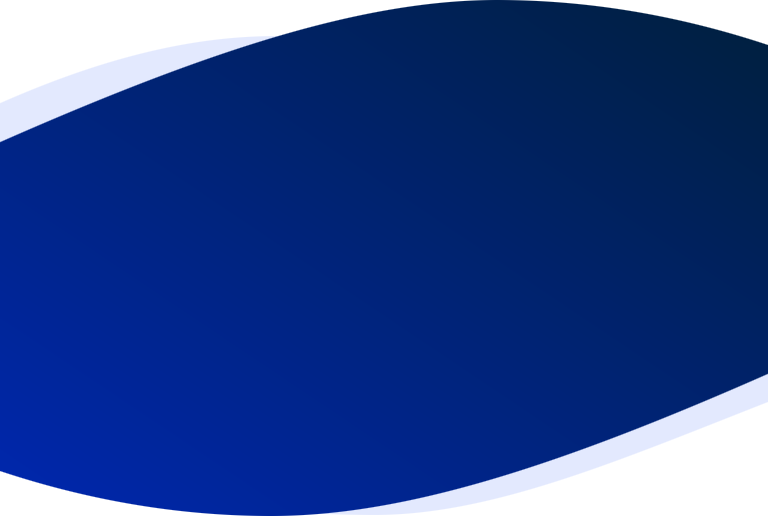
Write a Shadertoy shader that draws this background.

```glsl
// A broad blue lens shape with a diagonal gradient on white, over a pale lens.
// Each lens lies between two crested curves; the lower one is the same kind
// of curve turned by half a turn about the centre of the canvas.

const vec3 PAPER = vec3(1.0);
const vec3 PALE = vec3(0.89, 0.914, 0.996);
const vec3 BRIGHT_BLUE = vec3(0.0, 0.153, 0.69);
const vec3 DEEP_NAVY = vec3(0.0, 0.122, 0.235);

// Crest position of each curve, in canvas units
const vec2 BLUE_CREST = vec2(0.647, 1.0);
const vec2 PALE_TOP_CREST = vec2(0.358, 0.930);
const vec2 PALE_BASE_CREST = vec2(0.512, 0.998);

// Fall to the left of a crest: square, cubic and quartic weights
const vec3 BLUE_FALL = vec3(0.450, -0.223, 0.0485);
const vec3 PALE_TOP_FALL = vec3(0.155, -0.025, 0.0);
const vec3 PALE_BASE_FALL = vec3(0.397, -0.217, 0.039);

// Fall to the right of a crest, at the canvas edge
const float BLUE_TAIL = 0.0872;
const float PALE_TOP_TAIL = 0.0872;
const float PALE_BASE_TAIL = 0.116;

// Height of a crested curve above the canvas base
float crestCurve(float x, vec2 crest, vec3 fall, float tail) {
    float left = max(crest.x - x, 0.0) / crest.x;
    float right = max(x - crest.x, 0.0) / (1.0 - crest.x);
    float leftDrop = left * left * (fall.x + left * (fall.y + left * fall.z));
    return crest.y - leftDrop - tail * right * right;
}

// Smooth coverage of the area below a curve
float coverBelow(vec2 p, vec2 crest, vec3 fall, float tail) {
    float gap = crestCurve(p.x, crest, fall, tail) - p.y;
    return clamp(0.5 + gap / fwidth(gap), 0.0, 1.0);
}

void mainImage(out vec4 fragColor, in vec2 fragCoord) {
    vec2 uv = fragCoord / iResolution.xy;
    vec2 turned = 1.0 - uv;

    // Pale lens behind
    float pale = coverBelow(uv, PALE_TOP_CREST, PALE_TOP_FALL, PALE_TOP_TAIL)
               * coverBelow(turned, PALE_BASE_CREST, PALE_BASE_FALL, PALE_BASE_TAIL);
    vec3 color = mix(PAPER, PALE, pale);

    // Blue lens in front, with its gradient from corner to corner
    float blue = coverBelow(uv, BLUE_CREST, BLUE_FALL, BLUE_TAIL)
               * coverBelow(turned, BLUE_CREST, BLUE_FALL, BLUE_TAIL);
    vec3 gradient = mix(BRIGHT_BLUE, DEEP_NAVY, 0.5 * (uv.x + uv.y));
    color = mix(color, gradient, blue);

    fragColor = vec4(color, 1.0);
}
```
